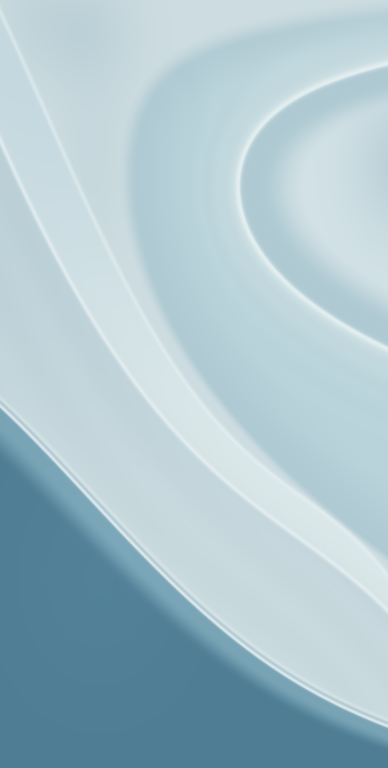
Write a Shadertoy shader that draws this background.

```glsl
const float ASPECT = 0.504;
const vec3 MIST = vec3(0.80, 0.862, 0.878);
const vec3 HAZE = vec3(0.69, 0.785, 0.82);
const vec3 SHEET = vec3(0.735, 0.815, 0.845);
const vec3 PEARL = vec3(0.86, 0.91, 0.915);
const vec3 WHITE = vec3(0.91, 0.945, 0.95);
const vec3 TEAL = vec3(0.685, 0.79, 0.825);
const vec3 PALE_TEAL = vec3(0.725, 0.828, 0.856);
const vec3 SHALLOW = vec3(0.47, 0.64, 0.71);
const vec3 DEEP = vec3(0.305, 0.49, 0.58);

// Ribbon edges: height at the left side, then powers 1 to 4 of x
const float SHORE_TOP = 0.470, LOWER_TOP = 0.818, UPPER_TOP = 0.985;
const vec4 SHORE = vec4(-0.466, -0.373, 0.672, -0.25);
const vec4 LOWER = vec4(-1.1385, 0.6194, 0.2301, -0.325);
const vec4 UPPER = vec4(-1.0675, -0.6845, 2.302, -1.284);

// Bowls: tip x, tip depth, square and fourth power terms
const vec4 OUTER_BOWL = vec4(0.165, 0.221, 1.32, 0.0);
const vec4 INNER_BOWL = vec4(0.310, 0.238, 3.61, 13.4);
// Upper bend of each bowl: strength, decay length
const vec2 OUTER_BEND = vec2(0.378, 0.0358);
const vec2 INNER_BEND = vec2(1.04, 0.0365);

// Approximate signed distance, positive above the edge
float edgeDistance(vec2 uv, float top, vec4 k) {
    float x = uv.x;
    float height = top + x * (k.x + x * (k.y + x * (k.z + x * k.w)));
    float slope = k.x + x * (2.0 * k.y + x * (3.0 * k.z + x * 4.0 * k.w));
    return (uv.y - height) / length(vec2(1.0, slope / ASPECT));
}

// Approximate signed distance, positive inside the bowl
float bowlDistance(vec2 p, vec4 k, vec2 bend) {
    float depth = 1.0 - p.y;
    float d = depth - k.y;
    float curl = bend.x * exp(-depth / bend.y);
    float x = k.x + d * d * (k.z + k.w * d * d) + curl;
    float slope = 2.0 * d * (k.z + 2.0 * k.w * d * d) - curl / bend.y;
    return (p.x - x) / length(vec2(1.0, slope));
}

float blob(vec2 p, vec2 center, vec2 size) {
    vec2 d = (p - center) / size;
    return exp(-dot(d, d));
}

float line(float d, float width) {
    return exp(-d * d / (width * width));
}

void mainImage(out vec4 fragColor, in vec2 fragCoord) {
    vec2 uv = fragCoord / iResolution.xy;
    vec2 p = uv * vec2(ASPECT, 1.0);
    float aa = 1.0 / iResolution.y;

    float shore = edgeDistance(uv, SHORE_TOP, SHORE);
    float lower = edgeDistance(uv, LOWER_TOP, LOWER);
    float upper = edgeDistance(uv, UPPER_TOP, UPPER);
    float outer = bowlDistance(p, OUTER_BOWL, OUTER_BEND);
    float inner = bowlDistance(p, INNER_BOWL, INNER_BEND);

    // Misty background with soft shade in the upper left
    vec3 col = mix(MIST, HAZE, 0.55 * blob(p, vec2(0.11, 0.955), vec2(0.06, 0.075)));
    col = mix(col, HAZE, 0.35 * blob(p, vec2(0.05, 0.98), vec2(0.05, 0.06)));
    col = mix(col, SHEET, 0.35 * blob(p, vec2(0.12, 0.80), vec2(0.04, 0.12)));

    // Outer bowl with a glow and fine streaks along the inner rim
    vec3 bowl = mix(TEAL, PALE_TEAL, smoothstep(0.0, 0.10, outer));
    float outside = max(-inner, 0.0);
    bowl += 0.008 * sin(outside * 260.0) * exp(-outside / 0.05);
    bowl = mix(bowl, PEARL, 0.75 * exp(-outside / 0.020));
    float softness = mix(0.006, 0.014, smoothstep(0.4, 0.9, uv.y));
    col = mix(col, bowl, smoothstep(-softness, softness, outer));

    // Inner bowl: teal wall, bright core and grey heart
    vec3 core = mix(TEAL, MIST + 0.02, smoothstep(0.025, 0.085, inner));
    core = mix(core, HAZE, 0.75 * blob(p, vec2(0.525, 0.785), vec2(0.06, 0.085)));
    col = mix(col, core, smoothstep(-aa, aa, inner));
    col = mix(col, WHITE, 0.75 * line(inner + 0.002, 0.004));

    // Bright ribbon, lighter toward the lower right
    vec3 ribbon = mix(SHEET + 0.03, PEARL, smoothstep(0.95, 0.35, uv.y));
    ribbon = mix(ribbon, MIST, 0.45 * exp(-max(lower, 0.0) / 0.018));
    col = mix(ribbon, col, smoothstep(-aa, aa, upper));
    col = mix(col, WHITE, 0.55 * line(upper, 0.003));

    // Wide sheet beneath the ribbon
    vec3 sheet = mix(SHEET, MIST, smoothstep(0.80, 0.25, uv.y) * 0.75);
    sheet = mix(sheet, SHEET, 0.45 * exp(min(lower, 0.0) / 0.03));
    sheet += 0.005 * sin(lower * 95.0 + uv.x * 4.0);
    sheet = mix(sheet, MIST, 0.4 * exp(-max(shore, 0.0) / 0.02));
    col = mix(sheet, col, smoothstep(-aa, aa, lower));
    col = mix(col, WHITE, 0.75 * line(lower, 0.003));

    // Deep water with a shallow band along the shore
    float band = mix(0.037, 0.022, uv.x);
    vec3 water = mix(SHALLOW, DEEP, smoothstep(0.45 * band, 1.4 * band, -shore));
    water += 0.015 * blob(p, vec2(0.13, 0.25), vec2(0.12, 0.16));
    col = mix(water, col, smoothstep(-aa, aa, shore));
    col = mix(col, WHITE, 0.65 * line(shore - 0.001, 0.0022));
    col = mix(col, SHALLOW, 0.30 * line(shore - 0.005, 0.0018));
    col = mix(col, WHITE, 0.35 * line(shore - 0.009, 0.0022));

    fragColor = vec4(clamp(col, 0.0, 1.0), 1.0);
}
```
